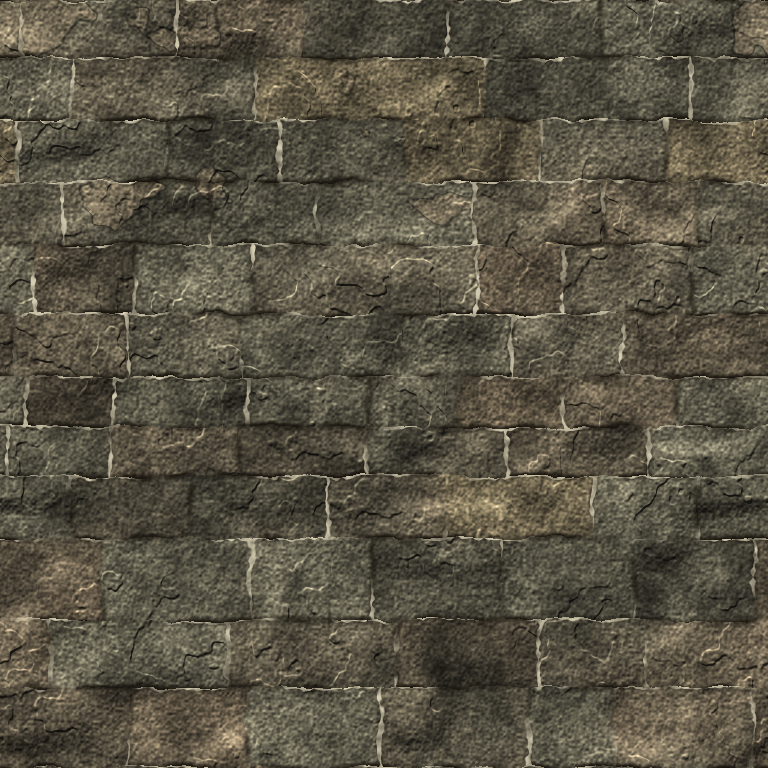
Reproduce this texture procedurally as a Shadertoy shader.

```glsl
// Weathered stone wall: twelve courses of uneven height, each split into four to
// seven blocks by jittered joints. Flaked faces come from terraced noise lit from
// above; broken pale mortar, cellular pits and spalled areas add the wear.

const int COURSES = 12;
// Course edges measured from the top, blocks per course, first joint per course.
const float EDGE[13] = float[13](0.0, 0.075, 0.156, 0.236, 0.319, 0.409, 0.49,
                                 0.555, 0.62, 0.701, 0.807, 0.895, 1.0);
const float BLOCKS[12] = float[12](5., 4., 6., 6., 7., 6., 7., 6., 6., 6., 5., 6.);
const float OFFSET[12] = float[12](.029, .094, .023, .081, .043, .167, .034, .146, .092, .133, .066, .169);

const vec3 GREY_STONE  = vec3(0.340, 0.328, 0.272);
const vec3 BROWN_STONE = vec3(0.335, 0.298, 0.240);
const vec3 TAN_STONE   = vec3(0.450, 0.410, 0.315);
const vec3 SPALL       = vec3(0.460, 0.415, 0.335);
const vec3 MORTAR      = vec3(0.860, 0.830, 0.720);
const vec3 CREVICE     = vec3(0.090, 0.075, 0.050);

const float JOINT_JITTER = 0.5;     // share of a block's length
const float JOINT_WIDTH  = 0.0026;  // half width of the mortar
const float JOINT_FRAY   = 0.0045;
const float SHADOW_WIDTH = 0.0075;
const float EDGE_WOBBLE  = 0.014;
const float LEDGE_COUNT  = 6.0;
const float LEDGE_HEIGHT = 0.6;
const float GRAIN_HEIGHT = 0.3;
const float LIGHT_GAIN   = 1.7;
const vec2  TO_LIGHT     = vec2(-0.0010, -0.0021);

float hash(vec2 p) {
    vec3 q = fract(p.xyx * 0.1031);
    q += dot(q, q.yzx + 33.33);
    return fract((q.x + q.y) * q.z);
}

// Value noise that repeats once per canvas.
float noise(vec2 p, float freq) {
    p *= freq;
    vec2 i = floor(p), f = fract(p), s = f * f * (3.0 - 2.0 * f);
    vec2 a = mod(i, freq) + freq, b = mod(i + 1.0, freq) + freq;
    return mix(mix(hash(a), hash(vec2(b.x, a.y)), s.x),
               mix(hash(vec2(a.x, b.y)), hash(b), s.x), s.y);
}

float fbm(vec2 p, float freq) {
    float sum = 0.0, amp = 0.52;
    for (int i = 0; i < 5; i++) {
        sum += amp * noise(p, freq);
        p += vec2(0.37, 0.19);
        freq *= 2.0;
        amp *= 0.5;
    }
    return sum;
}

// Distance to the nearest scattered point, in cell units.
float cells(vec2 p, float freq) {
    p *= freq;
    vec2 i = floor(p);
    float nearest = 2.0;
    for (int k = 0; k < 9; k++) {
        vec2 c = i + vec2(k % 3 - 1, k / 3 - 1), w = mod(c, freq);
        nearest = min(nearest, length(c + vec2(hash(w), hash(w + 71.0)) - p));
    }
    return nearest;
}

// Joint k of a course in block units; the first one stays on its offset.
float joint(float k, int row) {
    float m = mod(k, BLOCKS[row]);
    return k + JOINT_JITTER * min(m, 1.0) * (hash(vec2(m, float(row) + 5.0)) - 0.5);
}

// Distances to the block's side, top and bottom; w is the block's own random value.
vec4 findBlock(vec2 p) {
    float y = fract(p.y);
    int row = 0;
    for (int i = 1; i < COURSES; i++) row += int(y >= EDGE[i]);
    float n = BLOCKS[row], u = (p.x - OFFSET[row]) * n, k = floor(u);
    if (u < joint(k, row)) k -= 1.0;
    else if (u >= joint(k + 1.0, row)) k += 1.0;
    float side = min(u - joint(k, row), joint(k + 1.0, row) - u) / n;
    return vec4(side, y - EDGE[row], EDGE[row + 1] - y, hash(vec2(mod(k, n) + 31.0, float(row) * 3.0)));
}

// Height of the broken face: flaked ledges plus fine grain.
float relief(vec2 p, float seed) {
    float t = LEDGE_COUNT * fbm(p + seed, 9.0);
    float ledges = floor(t) + smoothstep(0.0, 0.11, fract(t));
    float flaking = smoothstep(0.3, 0.75, noise(p + 0.3, 13.0));
    float grain = noise(p, 300.0) + 0.8 * noise(p, 150.0) + 0.7 * noise(p, 70.0);
    return LEDGE_HEIGHT * flaking * ledges + GRAIN_HEIGHT * grain;
}

void mainImage(out vec4 fragColor, in vec2 fragCoord) {
    vec2 p = fragCoord / iResolution.xy;
    p.y = 1.0 - p.y;
    float pixel = 1.0 / iResolution.y;
    vec2 wobble = vec2(fbm(p, 32.0), fbm(p + 0.53, 32.0)) - 0.5;
    vec4 block = findBlock(p + EDGE_WOBBLE * wobble);

    // Block tone, with stains and mottling drifting across it
    float stain = fbm(p + 0.71, 6.0), mottle = fbm(p + 0.27, 26.0);
    vec3 col = mix(GREY_STONE, BROWN_STONE, smoothstep(0.4, 0.9, block.w * 0.6 + stain * 0.5));
    col = mix(col, TAN_STONE, 0.8 * smoothstep(0.91, 0.93, block.w));
    col *= 0.87 + 0.26 * fract(block.w * 17.0) + 0.8 * (stain - 0.5) + 0.8 * (mottle - 0.5);

    // Spalled patches with a dark lower rim, mostly high up near the sides
    float away = 0.5 - 0.5 * cos(6.2832 * (p.x - 0.04));
    float spall = fbm(p + 0.13, 7.0) - 0.6 - 0.1 * away - 0.16 * smoothstep(0.24, 0.36, p.y);
    col = mix(col, SPALL * (0.8 + 0.4 * mottle), 0.75 * smoothstep(0.0, 0.012, spall));
    col *= 1.0 - 0.35 * (1.0 - smoothstep(0.0, 0.012, abs(spall)));

    // Light on the relief, then grain and shallow pits
    float light = relief(p, block.w) - relief(p + TO_LIGHT, block.w);
    col *= clamp(1.0 + LIGHT_GAIN * light, 0.25, 2.1);
    col *= 1.0 + 0.5 * (noise(p + 0.61, 256.0) - 0.5);
    col *= 0.9 + 0.18 * smoothstep(0.05, 0.6, cells(p, 170.0));

    // Joints: shadow under each block, then broken mortar
    float gap = min(block.x, min(block.y, block.z));
    float shade = max(0.6 * (1.0 - smoothstep(0.0, SHADOW_WIDTH, gap)),
                      0.95 * (1.0 - smoothstep(0.0, SHADOW_WIDTH, block.z)));
    col = mix(col, CREVICE, shade * smoothstep(0.1, 0.8, noise(p, 34.0)));
    float patchy = smoothstep(0.4, 0.62, fbm(p + 0.41, 15.0)) * (0.4 + 0.6 * noise(p, 130.0));
    float lip = min(block.x, block.y) + JOINT_FRAY * (noise(p + 0.17, 140.0) - 0.5);
    float mortar = 1.0 - smoothstep(JOINT_WIDTH * 0.4, JOINT_WIDTH + pixel * 0.5, lip);
    col = mix(col, MORTAR, mortar * patchy);

    fragColor = vec4(clamp(col, 0.0, 1.0), 1.0);
}
```
